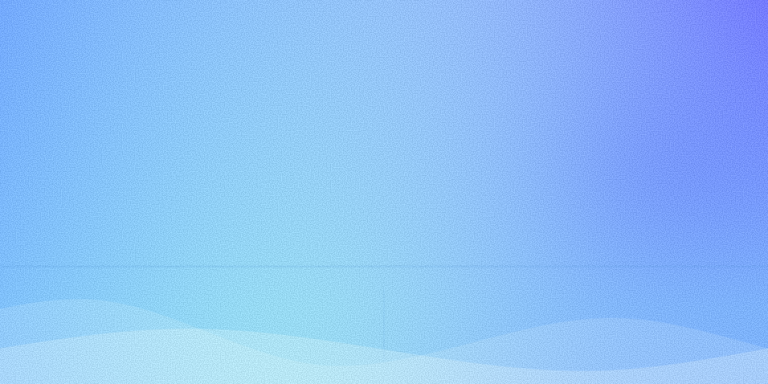
Write a Shadertoy shader that draws this background.

```glsl
// A soft blue sky gradient with a violet corner, two translucent waves along
// the bottom, a pair of faint guide lines and fine grain. The sky blends two
// horizontal colour splines; the waves are chains of smoothstep swells.

// Sky colours, evenly spaced from left to right
const vec3 SKY_TOP[6] = vec3[6](
    vec3(0.45, 0.66, 0.99), vec3(0.525, 0.745, 0.98), vec3(0.57, 0.77, 0.97),
    vec3(0.59, 0.75, 0.975), vec3(0.52, 0.635, 0.98), vec3(0.455, 0.48, 1.00));
const vec3 SKY_LOW[6] = vec3[6](
    vec3(0.50, 0.755, 0.98), vec3(0.56, 0.83, 0.96), vec3(0.61, 0.875, 0.945),
    vec3(0.58, 0.795, 0.965), vec3(0.505, 0.715, 0.98), vec3(0.49, 0.70, 0.98));
const float SKY_BASE = 0.2;

// Deeper blue patch on the right
const vec2 SHADE_CENTER = vec2(0.86, 0.53);
const vec2 SHADE_SIZE = vec2(0.15, 0.25);
const vec3 SHADE_AMOUNT = vec3(0.03, 0.05, 0.0);

// Waves: x positions of trough, crest, trough, crest, then the last trough
const vec4 BACK_TURNS = vec4(-0.33, 0.105, 0.440, 0.797);
const vec4 FRONT_TURNS = vec4(-0.27, 0.245, 0.760, 1.220);
const float BACK_END = 1.14;
const float FRONT_END = 1.74;
const vec3 BACK_LEVELS = vec3(0.047, 0.221, 0.172);  // trough, two crests
const vec3 FRONT_LEVELS = vec3(0.034, 0.144, 0.144);
const vec3 WAVE_COLOR = vec3(0.97, 1.0, 0.97);
const float BACK_ALPHA = 0.14;
const float FRONT_ALPHA = 0.22;

// Guide lines
const vec3 LINE_COLOR = vec3(0.30, 0.56, 0.82);
const float HORIZON_Y = 0.306;
const float STEM_X = 0.5;
const vec2 STEM_SPAN = vec2(0.06, 0.245);
const float LINE_HALF_WIDTH = 0.0026;
const float HORIZON_ALPHA = 0.14;
const float STEM_ALPHA = 0.08;

// Grain
const float GRAIN_SCALE = 290.0;
const float GRAIN_AMOUNT = 0.085;

// Uniform cubic B-spline through the colour stops, ends repeated
vec3 ramp(vec3 stops[6], float x) {
    float t = clamp(x, 0.0, 1.0) * 5.0;
    int i = min(int(t), 4);
    float f = t - float(i), g = 1.0 - f;
    vec3 a = stops[i], b = stops[i + 1];
    vec3 before = i > 0 ? stops[max(i - 1, 0)] : 2.0 * a - b;
    vec3 after = i < 4 ? stops[min(i + 2, 5)] : 2.0 * b - a;
    return (before * g * g * g + a * (3.0 * f * f * f - 6.0 * f * f + 4.0)
        + b * (3.0 * g * g * g - 6.0 * g * g + 4.0) + after * f * f * f) / 6.0;
}

float waveHeight(float x, vec4 turns, float end, vec3 levels) {
    float first = smoothstep(turns.x, turns.y, x) - smoothstep(turns.y, turns.z, x);
    float second = smoothstep(turns.z, turns.w, x) - smoothstep(turns.w, end, x);
    return levels.x + first * (levels.y - levels.x) + second * (levels.z - levels.x);
}

float lineMask(float offset, float pixel) {
    return 1.0 - smoothstep(LINE_HALF_WIDTH - 0.5 * pixel,
                            LINE_HALF_WIDTH + 0.5 * pixel, abs(offset));
}

vec2 gradient(vec2 cell) {
    vec3 p = fract(vec3(cell.xyx) * vec3(0.1031, 0.1030, 0.0973));
    p += dot(p, p.yzx + 33.33);
    float angle = 6.28318 * fract((p.x + p.y) * p.z);
    return vec2(cos(angle), sin(angle));
}

float gradientNoise(vec2 p) {
    vec2 i = floor(p), f = fract(p);
    vec2 u = f * f * f * (f * (f * 6.0 - 15.0) + 10.0);
    vec2 e = vec2(1.0, 0.0);
    float low = mix(dot(gradient(i), f), dot(gradient(i + e), f - e), u.x);
    float high = mix(dot(gradient(i + e.yx), f - e.yx),
                     dot(gradient(i + e.xx), f - e.xx), u.x);
    return mix(low, high, u.y);
}

void mainImage(out vec4 fragColor, in vec2 fragCoord) {
    vec2 uv = fragCoord / iResolution.xy;
    float aspect = iResolution.x / iResolution.y;
    float pixel = 1.0 / iResolution.y;

    // Sky
    float rise = clamp((uv.y - SKY_BASE) / (1.0 - SKY_BASE), 0.0, 1.0);
    vec3 color = mix(ramp(SKY_LOW, uv.x), ramp(SKY_TOP, uv.x), rise);
    vec2 shade = (uv - SHADE_CENTER) / SHADE_SIZE;
    color -= SHADE_AMOUNT * exp(-dot(shade, shade));

    // Guide lines
    float horizon = lineMask(uv.y - HORIZON_Y, pixel);
    float stem = lineMask((uv.x - STEM_X) * aspect, pixel)
        * smoothstep(STEM_SPAN.x - pixel, STEM_SPAN.x + pixel, uv.y)
        * (1.0 - smoothstep(STEM_SPAN.y - pixel, STEM_SPAN.y + pixel, uv.y));
    color = mix(color, LINE_COLOR, max(HORIZON_ALPHA * horizon, STEM_ALPHA * stem));

    // Waves
    float back = waveHeight(uv.x, BACK_TURNS, BACK_END, BACK_LEVELS) - uv.y;
    float front = waveHeight(uv.x, FRONT_TURNS, FRONT_END, FRONT_LEVELS) - uv.y;
    color = mix(color, WAVE_COLOR, BACK_ALPHA * smoothstep(-pixel, pixel, back));
    color = mix(color, WAVE_COLOR, FRONT_ALPHA * smoothstep(-pixel, pixel, front));

    // Grain
    vec2 grainPoint = vec2(uv.x * aspect, uv.y) * GRAIN_SCALE;
    color += GRAIN_AMOUNT * gradientNoise(grainPoint);

    fragColor = vec4(clamp(color, 0.0, 1.0), 1.0);
}
```
